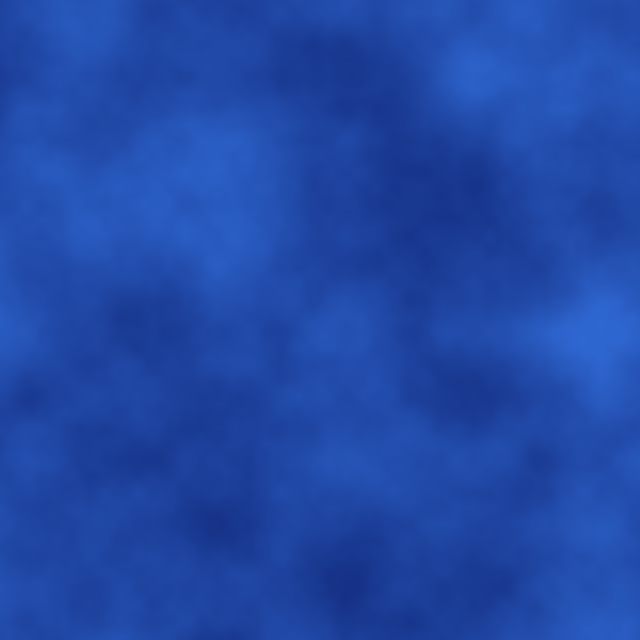
Write a three.js fragment shader that draws this texture.

```glsl
// Soft, cloudy mottling in deep blue, like dyed cloth or murky water.
// Octaves of smooth value noise are summed, and the sum blends a dark
// blue into a bright one.
varying vec2 vUv;

// Sine-free hash: lattice point to a value from 0 to 1
float hash(vec2 p) {
  vec3 q = fract(vec3(p.xyx) * 0.1031);
  q += dot(q, q.yzx + 33.33);
  return fract((q.x + q.y) * q.z);
}

// Value noise with smooth blending between lattice points
float valueNoise(vec2 p) {
  vec2 cell = floor(p);
  vec2 f = fract(p);
  vec2 blend = f * f * (3.0 - 2.0 * f);
  float bottom = mix(hash(cell), hash(cell + vec2(1.0, 0.0)), blend.x);
  float top = mix(hash(cell + vec2(0.0, 1.0)), hash(cell + vec2(1.0, 1.0)), blend.x);
  return mix(bottom, top, blend.y);
}

// Each octave doubles the frequency and halves the strength
float cloud(vec2 p) {
  float sum = 0.0;
  float total = 0.0;
  float strength = 0.5;
  for (int octave = 0; octave < 5; octave++) {
    sum += strength * valueNoise(p);
    total += strength;
    p = p * 2.0 + vec2(17.0, 43.0);
    strength *= 0.5;
  }
  return sum / total;
}

void main() {
  float density = cloud(vUv * 5.0 + vec2(11.3, 27.6));

  // Dark hollows to bright patches
  vec3 deepBlue = vec3(0.063, 0.147, 0.463);
  vec3 brightBlue = vec3(0.203, 0.447, 0.878);
  gl_FragColor = vec4(mix(deepBlue, brightBlue, density), 1.0);
}
```
